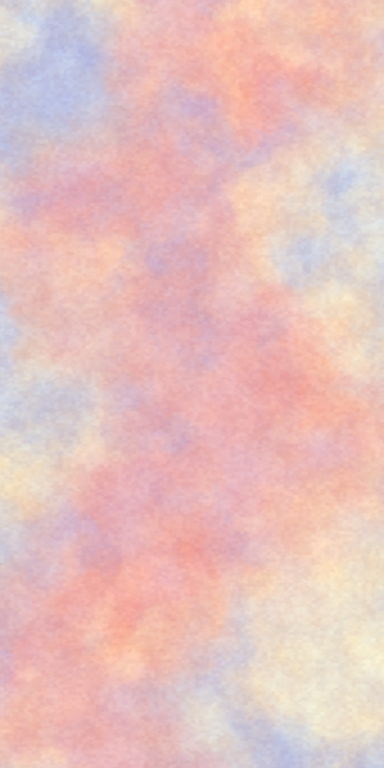
Write a WebGL 1 fragment shader that draws this texture.

```glsl
precision highp float;
// Soft watercolour clouds: a coral band winding through cream and pale blue washes.

uniform vec2 u_resolution;

const vec3 CREAM  = vec3(0.935, 0.895, 0.810);
const vec3 BLUE   = vec3(0.725, 0.745, 0.880);
const vec3 PEACH  = vec3(0.970, 0.805, 0.705);
const vec3 CORAL  = vec3(0.960, 0.650, 0.625);
const vec3 PINK   = vec3(0.910, 0.675, 0.705);
const vec3 VIOLET = vec3(0.775, 0.675, 0.815);

float hash(vec2 p) {
  vec3 q = fract(p.xyx * 0.1031);
  q += dot(q, q.yzx + 33.33);
  return fract((q.x + q.y) * q.z);
}

// Smooth cellular noise: random cell values blended by distance to jittered centres.
float cellNoise(vec2 p, float sharpness) {
  vec2 cell = floor(p);
  vec2 local = p - cell;
  float total = 0.0;
  float weightSum = 0.0;
  for (int j = -1; j <= 1; j++) {
    for (int i = -1; i <= 1; i++) {
      vec2 offset = vec2(float(i), float(j));
      vec2 id = cell + offset;
      vec2 jitter = 0.15 + 0.7 * vec2(hash(id + 17.0), hash(id + 59.0));
      vec2 d = offset + jitter - local;
      float weight = exp(-sharpness * dot(d, d));
      total += weight * hash(id);
      weightSum += weight;
    }
  }
  return total / weightSum;
}

// Layered, rotated cellular noise; seed shifts it to an independent pattern.
float cloud(vec2 p, float seed) {
  mat2 turn = mat2(0.8, 0.6, -0.6, 0.8);
  float sum = 0.0;
  float amplitude = 1.0;
  float amplitudeSum = 0.0;
  p += seed * vec2(13.7, 7.9) + 40.0;
  for (int octave = 0; octave < 6; octave++) {
    sum += amplitude * cellNoise(p, 5.0);
    amplitudeSum += amplitude;
    p = turn * p * 2.03 + 11.3;
    amplitude *= 0.58;
  }
  return sum / amplitudeSum;
}

// Share of a wash, from noise around a threshold with a soft edge.
float wash(vec2 p, float seed, float threshold, float softness) {
  return smoothstep(threshold - softness, threshold + softness, cloud(p, seed));
}

// Horizontal centre of the warm band at a given height.
float bandCentre(float y) {
  return 0.48 + 0.19 * cos(5.46 * (y - 0.8)) + 0.1 * (y - 1.0);
}

vec3 coolWash(vec2 p) {
  float threshold = 0.53 + 0.14 * (p.x - 0.5);
  return mix(CREAM, BLUE, 0.9 * wash(p * 2.4, 3.0, threshold, 0.21));
}

vec3 warmWash(vec2 p) {
  vec3 color = mix(PEACH, CORAL, wash(p * 2.6, 5.0, 0.46, 0.17));
  color = mix(color, PINK, 0.8 * wash(p * 2.3, 8.0, 0.54, 0.15));
  float violetThreshold = 0.68 - 0.06 * p.y;
  return mix(color, VIOLET, 0.75 * wash(p * 2.8, 12.0, violetThreshold, 0.14));
}

void main() {
  vec2 p = gl_FragCoord.xy / u_resolution.x;

  // Bleeding pigment: bend the plane before laying the washes.
  vec2 bleed = vec2(cloud(p * 2.4, 1.0), cloud(p * 2.4, 2.0)) - 0.5;
  vec2 q = p + 0.24 * bleed;

  // Warm band over the cool ground, with a peach fringe.
  float reach = abs(q.x - bandCentre(q.y)) + 0.55 * (cloud(q * 2.7, 6.0) - 0.5);
  float fringe = 1.0 - smoothstep(0.22, 0.56, reach);
  float warmth = 1.0 - smoothstep(0.08, 0.44, reach);
  vec3 color = mix(coolWash(q), PEACH, 0.55 * fringe);
  color = mix(color, warmWash(q), 0.92 * warmth);

  // Blotchy pigment in two hues, and fine paper grain.
  float blotch = cloud(p * 12.0, 15.0) - 0.5;
  float tint = cloud(p * 9.0, 21.0) - 0.5;
  float grain = cellNoise(p * vec2(85.0, 110.0) + 5.0, 7.0) - 0.5;
  color += blotch * vec3(0.06, 0.14, 0.13);
  color += tint * vec3(0.10, 0.02, -0.13);
  color += grain * vec3(0.030, 0.048, 0.042);

  gl_FragColor = vec4(clamp(color, 0.0, 1.0), 1.0);
}
```
